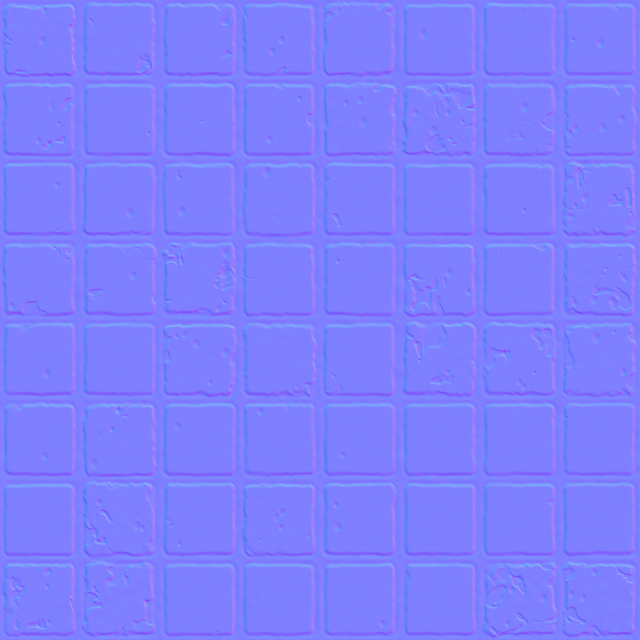
This texture map is drawn by a three.js fragment shader. Its source:

```glsl
// Tangent-space normal map of an 8 by 8 grid of worn, rounded stone tiles with ridged grout.
varying vec2 vUv;

const float TILES = 8.0;

float hash(vec2 p) {
  p = fract(p * vec2(0.1031, 0.1137));
  p += dot(p, p.yx + 33.33);
  return fract((p.x + p.y) * p.x * 17.3);
}

vec2 hash2(vec2 p) {
  return vec2(hash(p + 17.3), hash(p + 61.7));
}

// Value noise that wraps at the canvas border; freq is lattice cells per tile.
float noise(vec2 p, float freq) {
  p *= freq;
  vec2 i = floor(p), f = fract(p);
  vec2 u = f * f * f * (f * (f * 6.0 - 15.0) + 10.0);
  float wrap = TILES * freq;
  float a = hash(mod(i, wrap) + freq);
  float b = hash(mod(i + vec2(1.0, 0.0), wrap) + freq);
  float c = hash(mod(i + vec2(0.0, 1.0), wrap) + freq);
  float d = hash(mod(i + 1.0, wrap) + freq);
  return mix(mix(a, b, u.x), mix(c, d, u.x), u.y);
}

float roundedBox(vec2 p, vec2 halfSize, float radius) {
  vec2 q = abs(p) - halfSize + radius;
  return length(max(q, 0.0)) + min(max(q.x, q.y), 0.0) - radius;
}

// Small round holes, more of them on worn tiles.
float pits(vec2 local, vec2 id, float wear) {
  float depth = 0.0;
  for (int i = 0; i < 6; i++) {
    vec2 seed = id * 7.0 + float(i) * 13.7;
    vec2 centre = (hash2(seed) - 0.5) * 0.74;
    float radius = mix(0.025, 0.065, hash(seed + 5.1));
    float present = step(hash(seed + 9.4), 0.04 + 0.6 * wear);
    vec2 offset = (local - centre) * vec2(1.0, 0.8);
    depth = max(depth, present * smoothstep(radius, radius * 0.2, length(offset)));
  }
  return depth;
}

float height(vec2 p) {
  vec2 id = mod(floor(p), TILES);
  vec2 local = fract(p) - 0.5;
  float wear = pow(hash(id + 3.7), 2.5);

  // Tile outline with a ragged edge
  float ragged = noise(p, 6.0) - 0.5 + 0.5 * (noise(p, 17.0) - 0.5);
  vec2 halfSize = vec2(0.437, 0.442);
  float box = roundedBox(local, halfSize, 0.075);
  vec2 shift = (hash2(id) - 0.5) * 0.014;
  float edge = roundedBox(local - shift, halfSize, 0.075) + ragged * mix(0.018, 0.06, wear);
  float tile = smoothstep(0.016, -0.038, edge);

  // Broken patches with warped outlines, mostly starting at the rim
  vec2 warp = vec2(noise(p, 6.0), noise(p + 3.0, 7.0)) - 0.5;
  vec2 bent = p + 0.16 * warp;
  float breakage = noise(bent, 4.0) * 0.7 + noise(bent, 13.0) * 0.3;
  breakage += 0.13 * smoothstep(-0.3, 0.0, edge);
  float limit = 0.94 - 0.27 * wear;
  float chip = smoothstep(limit, limit + 0.11, breakage);

  float top = 0.0125 - 0.006 * chip - 0.0055 * pits(local, id, wear);
  top += noise(p, 11.0) * (0.0004 + 0.0016 * wear);

  // Grout rises from a groove at the tile foot to an uneven ridge
  float ridge = smoothstep(0.004, 0.056, box) * (0.001 + 0.0035 * noise(p, 3.0));
  float grout = ridge + 0.0035 * noise(p, 5.0) + 0.002 * noise(p, 11.0);
  return mix(grout, top, tile);
}

void main() {
  // The grid sits slightly left of and above the cell centres
  vec2 p = vUv * TILES + vec2(0.006, -0.005);
  vec2 e = vec2(0.011, 0.0);
  vec2 slope = vec2(height(p + e.xy) - height(p - e.xy),
                    height(p + e.yx) - height(p - e.yx)) / (2.0 * e.x);
  vec3 normal = normalize(vec3(-slope, 1.0));
  gl_FragColor = vec4(normal * 0.5 + 0.5 - vec3(0.005, 0.0, 0.0), 1.0);
}
```
